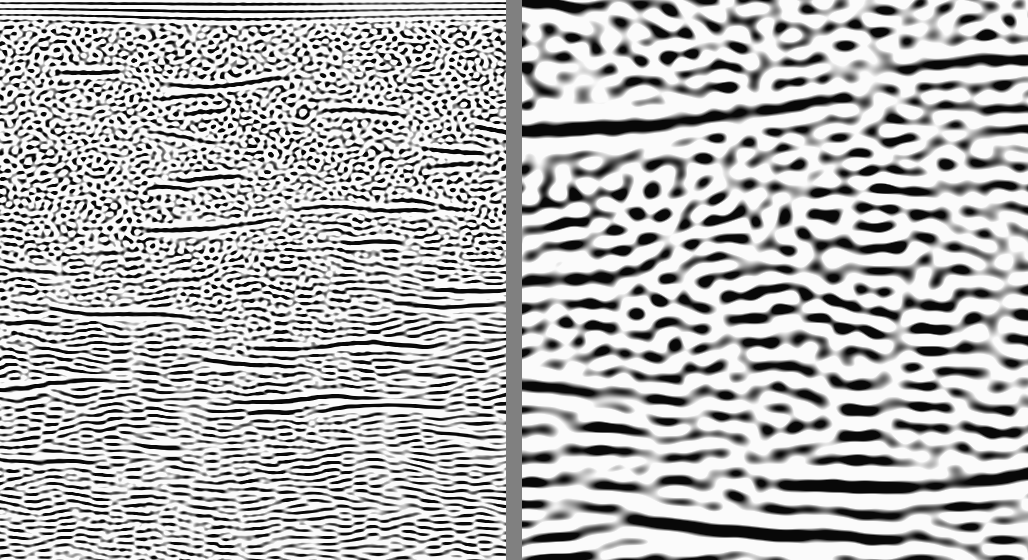
Left, the full canvas; right, a detail of the centre.
Give the GLSL for this texture, as a Shadertoy shader.

```glsl
// Grainy black-and-white seismic section: speckle above, streaky strata below, bold reflectors.

const float TAU = 6.2831853;
const int WAVES = 36;
const int REFLECTORS = 34;
const float INK = 0.03;
const float PAPER = 0.985;

float hash(float n, float seed) {
    return fract(sin(n * 12.9898 + seed * 78.233) * 43758.5453);
}

float hashRange(float n, float seed, float lo, float hi) {
    return mix(lo, hi, hash(n, seed));
}

// Slow layered sines, roughly -1 to 1.
float swell(vec2 p, float scale, float seed) {
    vec2 q = p * scale;
    return 0.5 * sin(q.x + 1.7 * sin(q.y * 0.8 + seed))
         + 0.5 * sin(q.y * 1.3 - q.x * 0.6 + seed * 2.3);
}

// Random field of unit variance: plane waves with directions within a spread
// around the vertical; freq is in cycles per canvas height.
float waveField(vec2 p, vec2 freq, float spread, float seed) {
    float sum = 0.0;
    for (int i = 0; i < WAVES; i++) {
        float n = float(i) + 1.0;
        float angle = spread * (2.0 * (n - hash(n, seed)) / float(WAVES) - 1.0);
        float radius = hashRange(n, seed + 1.0, 0.75, 1.2);
        vec2 k = freq * radius * vec2(sin(angle), cos(angle));
        sum += cos(TAU * (dot(k, p) + hash(n, seed + 2.0)));
    }
    return sum * sqrt(2.0 / float(WAVES));
}

// Envelope of a tapered streak; x runs along it, y across it.
float streakMask(vec2 q, vec2 size) {
    vec2 r = q / size;
    return exp(-r.x * r.x * r.x * r.x - r.y * r.y);
}

// Scattered reflectors: x holds the wavelet sum, y the coverage.
vec2 reflectors(vec2 p, float width) {
    vec2 total = vec2(0.0);
    for (int i = 0; i < REFLECTORS; i++) {
        float n = float(i) + 1.0;
        vec2 centre = vec2(hash(n, 11.0) * width,
                           mix(0.12, 0.82, (n - hash(n, 12.0)) / float(REFLECTORS)));
        float halfLength = mix(0.035, 0.16, pow(hash(n, 13.0), 1.8));
        float tilt = hashRange(n, 14.0, -0.09, 0.09);
        float strength = hashRange(n, 15.0, 1.3, 3.6);
        vec2 q = p - centre;
        q.y -= tilt * q.x + 0.003 * sin(q.x * 28.0 + n);
        float mask = streakMask(q, vec2(halfLength, 0.013));
        total += mask * vec2(-strength * cos(TAU * q.y * 57.0), 1.0);
    }
    return vec2(total.x, min(total.y, 1.0));
}

// Continuous bowed bands along the surface: wavelet and coverage.
vec2 surfaceBands(vec2 p) {
    float bowed = p.y + 0.13 * p.y * cos(p.x * 7.0);
    float mask = 1.0 - smoothstep(0.022, 0.062, p.y);
    float wave = -cos(TAU * (bowed - 0.0065) / 0.0118);
    float patchy = 0.8 + 0.35 * swell(p, 9.0, 4.0);
    return mask * vec2(2.3 * patchy * wave + 0.25, 0.9);
}

void mainImage(out vec4 fragColor, in vec2 fragCoord) {
    // x in canvas heights, y is depth below the surface
    vec2 p = fragCoord / iResolution.y;
    p.y = 1.0 - p.y;
    float width = iResolution.x / iResolution.y;

    // Gently folded ground
    vec2 folded = p + vec2(0.004 * swell(p, 31.0, 1.0),
                           0.005 * swell(p, 13.0, 2.0) + 0.0012 * swell(p, 47.0, 3.0));

    // Speckle gives way to strata with depth, sooner on the right
    float grain = waveField(folded, vec2(62.0, 84.0), 1.5, 21.0);
    float strata = waveField(folded, vec2(50.0, 78.0), 0.5, 31.0);
    float layering = 0.12 + 0.72 * smoothstep(0.18, 0.72, p.y)
                   + 0.14 * smoothstep(0.5, 0.75, p.x) * smoothstep(0.18, 0.3, p.y)
                   + 0.1 * swell(p, 11.0, 5.0);
    layering = clamp(layering, 0.0, 0.95);
    float ground = mix(grain, strata, layering) / length(vec2(layering, 1.0 - layering));

    // Uneven loudness with a faded zone right of the middle
    float fade = exp(-dot((p - vec2(0.55, 0.34)) * vec2(16.0, 11.0),
                          (p - vec2(0.55, 0.34)) * vec2(16.0, 11.0)));
    float gain = 1.06 + 0.16 * swell(p, 17.0, 6.0) - 0.3 * fade
               - 0.12 * smoothstep(0.78, 0.95, p.y);

    // Reflectors and surface bands push the noise aside
    vec2 beds = reflectors(folded, width);
    vec2 bands = surfaceBands(p);
    float signal = ground * gain * (1.0 - 0.65 * beds.y) * (1.0 - bands.y)
                 + beds.x + bands.x;

    float tone = clamp(0.93 + 0.68 * signal, INK, PAPER);
    fragColor = vec4(vec3(tone), 1.0);
}
```
